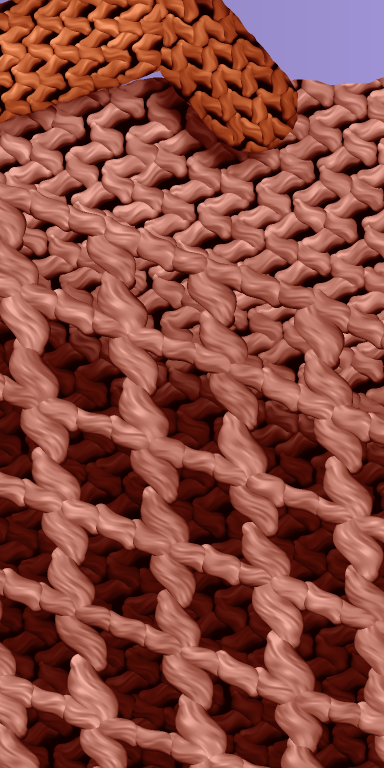
A Shadertoy shader for this texture:

```glsl
// Openwork knitted bag: a net of twisted yarn over a dark stitched lining, below
// a dense knitted band and a looped orange cord, against a lavender backdrop.
// Every yarn lobe is a tapered capsule; the highest lobe at a point is shaded.

const vec2 SKEW = vec2(0.19, 0.38);           // lean of columns, fall of rows
const vec2 NET_ORIGIN = vec2(0.161, 0.742);
const vec2 NET_PITCH = vec2(0.255, 0.258);
const vec2 BAND_PITCH = vec2(0.082, 0.056);
const vec2 CORD_PITCH = vec2(0.062, 0.040);
const float NET_TOP = -1.0;                   // first net row
const float BAG_TOP = 0.20;
const float COLUMN_RADIUS = 0.046;
const float ROW_RADIUS = 0.034;
const float NET_LIFT = 0.06;
const float LINING_LIGHT = 0.25;
const vec3 LIGHT_DIR = vec3(-0.30, -0.48, 0.82);
const vec3 DEEP = vec3(0.07, 0.0, 0.0);
const vec3 WINE = vec3(0.31, 0.05, 0.02);
const vec3 TERRACOTTA = vec3(0.58, 0.29, 0.23);
const vec3 ROSE = vec3(0.77, 0.50, 0.44);
const vec3 RUST = vec3(0.61, 0.24, 0.10);
const vec3 ORANGE = vec3(0.80, 0.43, 0.25);
const vec3 LAVENDER = vec3(0.60, 0.55, 0.80);

struct Yarn { float height; vec3 normal; vec2 fibre; float seed; };

float hash(vec2 p) {
    vec3 q = fract(p.xyx * vec3(0.1031, 0.1030, 0.0973));
    q += dot(q, q.yzx + 33.33);
    return fract((q.x + q.y) * q.z);
}

float noise(vec2 p) {
    vec2 i = floor(p), f = fract(p);
    f *= f * (3.0 - 2.0 * f);
    return mix(mix(hash(i), hash(i + vec2(1, 0)), f.x),
               mix(hash(i + vec2(0, 1)), hash(i + vec2(1, 1)), f.x), f.y);
}

vec2 turn(vec2 v, float a) {
    return vec2(v.x * cos(a) - v.y * sin(a), v.x * sin(a) + v.y * cos(a));
}

// Skewed grid shared by the net and the stitches
vec2 toGrid(vec2 p, vec2 origin, vec2 pitch) {
    return (p - SKEW * p.yx - origin) / pitch;
}

vec2 fromGrid(vec2 g, vec2 origin, vec2 pitch) {
    vec2 s = origin + g * pitch;
    return (s + SKEW * s.yx) / (1.0 - SKEW.x * SKEW.y);
}

// One bent, tapered lobe whose ends tuck under its neighbours
void addLobe(inout Yarn yarn, vec2 p, vec2 mid, vec2 dir, float halfLen, float radius, float lift, float seed) {
    vec2 q = p - mid, side = vec2(-dir.y, dir.x);
    float along = clamp(dot(q, dir), -halfLen, halfLen), f = along / halfLen;
    q += side * radius * 0.25 * sin(3.0 * f);
    float width = radius * (1.0 - 0.42 * f * f);
    vec2 off = (q - dir * along) / width;
    float e = dot(off, off);
    if (e >= 1.0) return;
    float z = sqrt(1.0 - e), height = lift + width * z - 0.45 * radius * f * f;
    if (height > yarn.height) yarn = Yarn(height, vec3(off, z), vec2(dot(q, dir), dot(q, side)), seed);
}

// Twisted strand between two net nodes
void addStrand(inout Yarn yarn, vec2 p, vec2 a, vec2 b, int lobes, float tilt, float radius, float lift, float seed) {
    for (int k = 0; k < lobes; k++) {
        float s = hash(vec2(seed * 97.0, float(k) + 3.0));
        vec2 dir = turn(normalize(b - a), tilt + 0.3 * (s - 0.5));
        addLobe(yarn, p, mix(a, b, (float(k) + 0.5) / float(lobes)), dir,
                0.56 * length(b - a) / float(lobes), radius * (0.88 + 0.25 * s), lift + 0.008 * s, s);
    }
}

// Dense stitches, tilting the opposite way on every other row
void addFabric(inout Yarn yarn, vec2 p, vec2 pitch) {
    vec2 cell = floor(toGrid(p, vec2(0), pitch));
    for (int j = -1; j <= 1; j++) for (int i = -1; i <= 1; i++) {
        vec2 id = cell + vec2(i, j);
        float s = hash(id + 71.0), odd = mod(id.y, 2.0);
        vec2 mid = fromGrid(id + vec2(0.35 + 0.3 * s + 0.4 * odd, 0.5), vec2(0), pitch);
        vec2 dir = turn(normalize(vec2(1.0, SKEW.y)), mix(0.5, -0.45, odd) + 0.3 * (s - 0.5));
        addLobe(yarn, p, mid, dir, pitch.x * 0.52, pitch.y * 0.58, 0.02 + 0.006 * s, s);
    }
}

vec2 netNode(vec2 id) {
    return fromGrid(id, NET_ORIGIN, NET_PITCH) + 0.03 * (vec2(hash(id + 17.0), hash(id + 43.0)) - 0.5);
}

void addNet(inout Yarn yarn, vec2 p) {
    vec2 cell = floor(toGrid(p, NET_ORIGIN, NET_PITCH));
    for (int j = -1; j <= 1; j++) for (int i = -1; i <= 1; i++) {
        vec2 id = cell + vec2(i, j), a = netNode(id);
        if (id.y < NET_TOP) continue;
        float s = hash(id + 29.0);
        addStrand(yarn, p, a, netNode(id + vec2(0, 1)), 2, -0.22, COLUMN_RADIUS, NET_LIFT, s);
        addStrand(yarn, p, a, netNode(id + vec2(1, 0)), 3, 0.32, ROW_RADIUS, NET_LIFT + 0.004, s + 0.5);
    }
}

// Light, fibres and the dark-to-bright yarn ramp
vec3 shade(Yarn yarn, float dim, vec3 body, vec3 bright) {
    if (yarn.height <= 0.0) return DEEP;
    vec2 f = yarn.fibre;
    float fibre = noise(vec2(f.x * 34.0 + yarn.seed * 50.0, f.y * 135.0 + f.x * 45.0 + 20.0));
    float diffuse = max(dot(yarn.normal, LIGHT_DIR), 0.0);
    float light = dim * (0.14 + 0.84 * diffuse) * (0.68 + 0.5 * fibre + 0.14 * yarn.seed);
    vec3 col = mix(DEEP, WINE, smoothstep(0.0, 0.25, light));
    col = mix(col, body, smoothstep(0.2, 0.52, light));
    col = mix(col, bright, smoothstep(0.5, 0.9, light));
    return col + 0.18 * smoothstep(0.85, 1.1, light) * fibre;
}

// Cord branch: along, across, distance over radius
vec3 branch(vec2 p, vec2 a, vec2 b, float r) {
    vec2 d = normalize(b - a), q = p - a;
    float along = dot(q, d);
    return vec3(along, dot(q, vec2(-d.y, d.x)), length(q - d * clamp(along, 0.0, length(b - a))) / r);
}

vec3 cord(vec2 p) {
    vec3 l = branch(p, vec2(-0.05, 0.18), vec2(0.39, 0.04), 0.148);
    vec3 r = branch(p, vec2(0.44, 0.03), vec2(0.655, 0.275), 0.122);
    return l.z < r.z ? l : r;
}

vec3 scene(vec2 p) {
    Yarn yarn = Yarn(0.0, vec3(0, 0, 1), vec2(0), 0.0);
    vec3 c = cord(p);
    if (c.z < 0.97 + 0.06 * noise(p * 45.0)) {
        addFabric(yarn, c.xy, CORD_PITCH);
        float round = sqrt(max(1.0 - c.z * c.z, 0.0));
        return shade(yarn, (0.5 + 0.55 * round) * mix(1.0, 0.8, smoothstep(0.35, 0.5, p.x)), RUST, ORANGE);
    }
    if (p.y < BAG_TOP + 0.025 * noise(vec2(p.x * 22.0, 4.0)))
        return LAVENDER * (0.92 + 0.12 * p.x);
    addFabric(yarn, p, BAND_PITCH);
    float row = toGrid(p, NET_ORIGIN, NET_PITCH).y;
    float dim = mix(1.0, LINING_LIGHT, smoothstep(NET_TOP - 0.1, 0.8, row));
    float liningHeight = yarn.height;
    addNet(yarn, p);
    if (yarn.height > liningHeight) dim = 1.0;
    dim *= mix(0.3, 1.0, smoothstep(0.75, 1.25, cord(p + vec2(0.05, -0.04)).z));
    return shade(yarn, dim * (0.92 + 0.2 * noise(p * 5.0)), TERRACOTTA, ROSE);
}

void mainImage(out vec4 fragColor, in vec2 fragCoord) {
    vec3 sum = vec3(0);
    // Four samples smooth the edges
    for (int k = 0; k < 4; k++) {
        vec2 uv = (fragCoord + vec2(k & 1, k >> 1) * 0.5 - 0.25) / iResolution.xy;
        sum += scene(vec2(uv.x, 2.0 - 2.0 * uv.y));
    }
    fragColor = vec4(sum * 0.25, 1.0);
}
```
